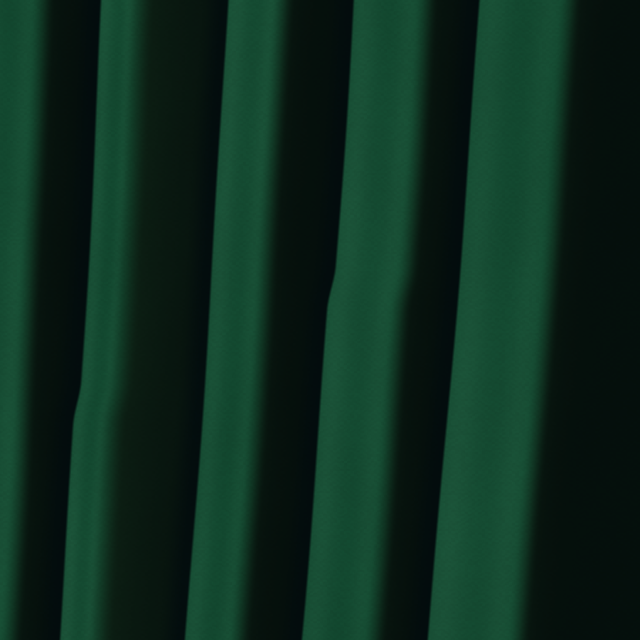
Write a Shadertoy shader that draws this texture.

```glsl
const int FOLDS = 5;
const float FIRST_EDGE = -0.088;     // foot of the leftmost fold
const float SPACING = 0.189;
const float LEAN = 0.05;             // sideways drift from foot to top
const float LEAN_GROWTH = 0.008;
const float BOW = 0.012;
const float WIDTH = 0.030;           // lit width, growing to the right
const float WIDTH_GROWTH = 0.028;
const float FIRST_WIDTH = 0.105;
const float KINK_DEPTH = 0.008;      // crease in every second fold
const float EDGE_BLUR = 0.0028;
const float SHADE_BLUR = 0.019;
const float GRAIN = 0.045;

const vec3 SHADOW = vec3(0.020, 0.060, 0.046);
const vec3 CONTACT = vec3(0.008, 0.045, 0.052);
const vec3 FALLOFF = vec3(0.052, 0.130, 0.080);
const vec3 LIT = vec3(0.068, 0.275, 0.180);
const vec3 SHEEN = vec3(0.115, 0.335, 0.230);

float hash(vec2 p) {
    p = fract(p * vec2(0.1031, 0.1137));
    p += dot(p, p.yx + 33.33);
    return fract((p.x + p.y) * p.x * 17.0);
}

// Left edge of a fold at height y
float foldEdge(float i, float y) {
    float odd = mod(i, 2.0);
    float kinkHeight = 0.28 + 0.09 * i;
    float kink = odd * KINK_DEPTH * (1.0 - smoothstep(-0.035, 0.035, y - kinkHeight));
    float wave = 0.0012 * sin(9.0 * y + 2.3 * i);
    return FIRST_EDGE + SPACING * i + (LEAN + LEAN_GROWTH * i) * y
         + BOW * y * (1.0 - y) - kink + wave;
}

float foldWidth(float i) {
    return i < 0.5 ? FIRST_WIDTH : WIDTH + WIDTH_GROWTH * i;
}

// Lit crest followed by a soft roll into shadow; d is measured from the edge
vec3 foldColor(float i, float d, float y) {
    float width = foldWidth(i);
    float u = d / width;
    float rim = exp(-pow((u - 0.14) / 0.20, 2.0));
    float ridge = exp(-pow((u - 0.78) / 0.16, 2.0));
    float sheen = 0.12 + 0.55 * rim + 0.40 * ridge + 0.10 * sin(5.0 * y + 1.7 * i);
    vec3 crest = mix(LIT, SHEEN, clamp(sheen, 0.0, 1.0));

    // The narrow second fold turns away slowly, the others sharply
    float slow = 1.0 - step(0.5, abs(i - 1.0));
    float tail = exp(-max(d - width, 0.0) / mix(0.018, 0.085, slow));
    vec3 shade = mix(SHADOW, FALLOFF, tail * mix(0.7, 1.0, slow));
    float turn = smoothstep(-SHADE_BLUR, SHADE_BLUR * mix(1.0, 1.4, slow), d - width);
    return mix(crest, shade, turn);
}

// Fine cloth: layered sines for the weave, cells for the nap
float cloth(vec2 p) {
    float weave = sin(610.0 * p.x + 3.0 * sin(47.0 * p.y))
                * sin(730.0 * p.y + 2.0 * sin(61.0 * p.x));
    float nap = hash(floor(p * vec2(190.0, 300.0))) - 0.5;
    float drift = sin(23.0 * p.y + 4.0 * sin(11.0 * p.x));
    return 0.35 * weave + 0.9 * nap + 0.25 * drift;
}

void mainImage(out vec4 fragColor, in vec2 fragCoord) {
    vec2 p = fragCoord / iResolution.xy;
    float blur = max(EDGE_BLUR, 0.75 / iResolution.x);
    vec3 color = SHADOW;

    // Each fold overlaps the one to its left
    for (int k = 0; k < FOLDS; k++) {
        float i = float(k);
        float d = p.x - foldEdge(i, p.y);
        color = mix(color, CONTACT, 0.85 * smoothstep(-0.045, -0.004, d));
        color = mix(color, foldColor(i, d, p.y), smoothstep(-blur, blur, d));
    }

    color *= 1.0 + GRAIN * cloth(p);
    fragColor = vec4(clamp(color, 0.0, 1.0), 1.0);
}
```
